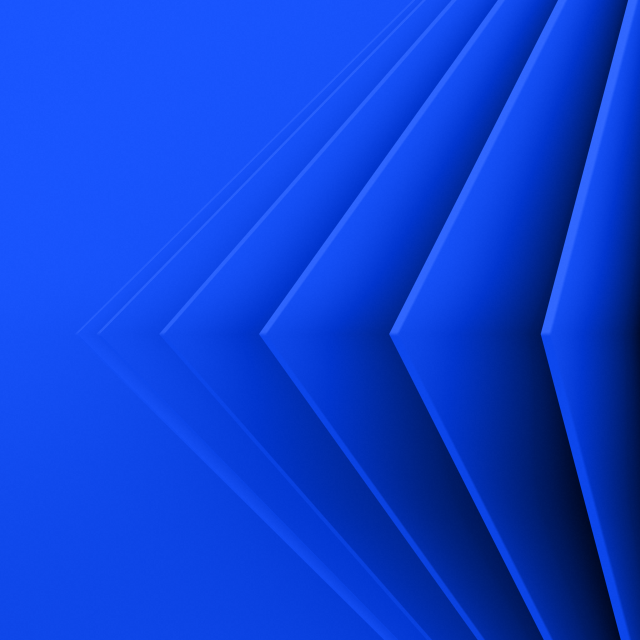
This background is drawn by a three.js fragment shader. Its source:

```glsl
varying vec2 vUv;

const int CARDS = 6;
const float TURN = 0.261799;             // angle between neighbouring cards
const vec2 HINGE = vec2(1.099, 0.971);   // hinge x, and height where edges converge
const float REACH = 0.982;               // card length from hinge to tip
const float TIP_Y = 0.478;
const float SOFT = 0.0011;

const vec3 INK = vec3(0.0, 0.015, 0.08);
const vec3 NAVY = vec3(0.0, 0.11, 0.42);
const vec3 ROYAL = vec3(0.005, 0.21, 0.81);
const vec3 BRIGHT = vec3(0.10, 0.335, 1.0);
const vec3 RIM_LIT = vec3(0.20, 0.41, 1.0);
const vec3 RIM_DIM = vec3(0.05, 0.28, 0.93);

float hash(vec2 p) {
  vec3 q = fract(vec3(p.xyx) * 0.1031);
  q += dot(q, q.yzx + 33.33);
  return fract((q.x + q.y) * q.z);
}

// Blue tone from shadow (0) to full light (1)
vec3 blueRamp(float light) {
  vec3 c = mix(INK, NAVY, smoothstep(-0.05, 0.32, light));
  c = mix(c, ROYAL, clamp((light - 0.27) / 0.43, 0.0, 1.0));
  return mix(c, BRIGHT, clamp((light - 0.7) / 0.28, 0.0, 1.0));
}

// Horizontal position of a folded card edge at height h from its tip
float edgeX(float angle, float h) {
  float halfWidth = REACH * cos(angle);
  return HINGE.x - halfWidth * (1.0 - abs(h) / HINGE.y);
}

// Perpendicular distance inside the slanted edge
float edgeDistance(float x, float angle, float h) {
  float slope = REACH * cos(angle) / HINGE.y;
  return (x - edgeX(angle, h)) / sqrt(1.0 + slope * slope);
}

vec3 backdrop(vec2 p, float h, float lower) {
  float gap = max(edgeX(0.0, h) - p.x, 0.0);
  float light = 0.98 - 0.12 * (1.0 - smoothstep(0.0, 0.6, p.y));
  return blueRamp(light - (0.04 + 0.08 * lower) * exp(-5.0 * gap));
}

// Face falls into the shadow cast by the next card
vec3 cardFace(float x, float angle, float h, float lower) {
  float left = edgeX(angle, h);
  float right = edgeX(angle + TURN, h);
  float across = (x - left) / max(right - left, 0.001);
  across *= mix(1.0, 1.6, smoothstep(1.1, 1.3, angle));
  across = clamp(across, 0.0, 1.0);

  float c2 = cos(angle) * cos(angle);
  float nearLight = mix(0.94, 0.92 - 0.32 * sin(2.0 * angle), lower);
  float farLight = mix(0.9 * c2, 0.82 * c2 * c2, lower);
  float falloff = pow(across, mix(1.8, 0.85, lower));
  return blueRamp(mix(nearLight, farLight, falloff));
}

vec3 addRim(vec3 face, float d, float angle, float h) {
  float turn = sin(angle);
  float width = 0.003 + 0.013 * turn * turn;
  float band = 1.0 - smoothstep(width * 0.75, width * 1.15, d);
  float upper = smoothstep(-0.004, 0.004, h);
  vec3 rim = mix(RIM_DIM, RIM_LIT, upper);
  float strength = mix(0.4 + 0.55 * turn, 0.5 + 0.45 * turn, upper);
  return mix(face, rim, band * strength);
}

void main() {
  float h = vUv.y - TIP_Y;
  float lower = 1.0 - smoothstep(-0.3, 0.12, h);
  vec3 color = backdrop(vUv, h, lower);

  // Stack the cards from back to front
  for (int i = 0; i < CARDS; i++) {
    float angle = float(i) * TURN;
    float d = edgeDistance(vUv.x, angle, h);
    vec3 card = addRim(cardFace(vUv.x, angle, h, lower), d, angle, h);
    color = mix(color, card, smoothstep(-SOFT, SOFT, d));
  }

  // Fine grain
  color += (hash(floor(vUv * 512.0)) - 0.5) * 0.008;
  gl_FragColor = vec4(clamp(color, 0.0, 1.0), 1.0);
}
```
